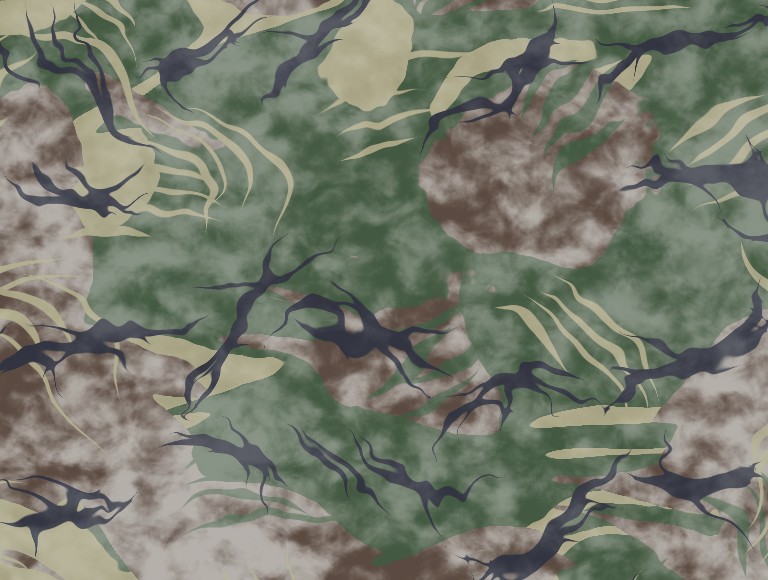
Write a WebGL 1 fragment shader that draws this pattern.

```glsl
precision highp float;
uniform vec2 u_resolution;

const vec3 SAND = vec3(0.67, 0.65, 0.52);
const vec3 GREEN = vec3(0.24, 0.33, 0.23);
const vec3 GREEN_PALE = vec3(0.42, 0.48, 0.40);
const vec3 BROWN = vec3(0.34, 0.27, 0.23);
const vec3 BROWN_PALE = vec3(0.67, 0.64, 0.61);
const vec3 INK = vec3(0.17, 0.18, 0.23);
const vec3 HAZE = vec3(0.80, 0.81, 0.81);

float hash(vec2 p) {
  vec3 q = fract(vec3(p.xyx) * 0.1031);
  q += dot(q, q.yzx + 33.33);
  return fract((q.x + q.y) * q.z);
}

float noise(vec2 p) {
  vec2 i = floor(p), f = fract(p);
  f = f * f * (3.0 - 2.0 * f);
  vec2 e = vec2(0.0, 1.0);
  return mix(mix(hash(i), hash(i + e.yx), f.x),
             mix(hash(i + e.xy), hash(i + e.yy), f.x), f.y);
}

float fbm(vec2 p) {
  float sum = 0.0, amp = 0.5;
  for (int i = 0; i < 5; i++) {
    sum += amp * noise(p);
    p = mat2(1.6, 1.2, -1.2, 1.6) * p + 7.3;
    amp *= 0.52;
  }
  return sum;
}

vec2 rotate(vec2 p, float a) {
  float c = cos(a), s = sin(a);
  return vec2(c * p.x + s * p.y, c * p.y - s * p.x);
}

vec2 wobble(vec2 p, float freq, float amount) {
  return p + amount * (vec2(noise(p * freq), noise(p * freq + 31.7)) - 0.5);
}

float smoothMin(float a, float b, float k) {
  float h = max(k - abs(a - b), 0.0) / k;
  return min(a, b) - 0.25 * h * h * k;
}

// Blobs whose rims break into brushed fingers; positive inside
float patches(vec2 p, float seed, float tilt) {
  vec2 s = rotate(wobble(p + seed, 5.0, 0.12), tilt);
  s.y += 0.3 * noise(p * 2.2 + seed);
  float body = 0.75 * noise(s * vec2(3.8, 5.8)) + 0.25 * noise(s * vec2(8.0, 13.0));
  float fingers = noise(s * vec2(4.5, 30.0)) - 0.5;
  float gate = smoothstep(0.35, 0.65, noise(p * 3.7 + seed + 40.0));
  return body - 0.5 + 0.5 * gate * fingers + 0.025 * (noise(p * 60.0) - 0.5);
}

// Bent stroke, pointed at both ends
float stroke(vec2 p, float halfLength, float halfWidth, float bend) {
  float t = p.x / halfLength;
  return abs(p.y - bend * halfLength * t * t) - halfWidth * (1.0 - t * t);
}

// One group of strokes per cell: splayed like twigs or stacked in parallel
float strokeGroups(vec2 p, float cell, float seed, float density,
                   float splay, float spacing, float width) {
  float d = 1.0;
  vec2 base = floor(p / cell);
  for (int j = -1; j <= 1; j++) for (int i = -1; i <= 1; i++) {
    vec2 id = base + vec2(float(i), float(j)) + seed;
    if (hash(id + 3.1) > density) continue;
    vec2 center = id - seed + 0.2 + 0.6 * vec2(hash(id), hash(id + 9.7));
    vec2 q = rotate(p / cell - center, 1.9 * (hash(id + 5.3) - 0.55));
    float curve = 0.8 * (hash(id + 12.9) - 0.5);
    for (int k = 0; k < 4; k++) {
      float n = float(k) - 1.5;
      float h = hash(id + 20.0 + n * 7.0), g = hash(id + 60.0 + n * 5.0);
      vec2 shift = vec2(0.45 * (g - 0.5) + 0.1 * n * splay, spacing * n);
      vec2 b = rotate(q - shift, splay * (h - 0.5));
      float s = stroke(b, mix(0.25, 0.56, g), width * mix(0.5, 1.3, h), curve + splay * (g - 0.5));
      d = smoothMin(d, s * cell, 0.01 * splay + 0.001);
    }
  }
  return d;
}

float cover(float d) {
  float edge = max(0.0012, 0.7 / u_resolution.y);
  return 1.0 - smoothstep(-edge, edge, d);
}

void main() {
  vec2 p = gl_FragCoord.xy / u_resolution.y;

  // Cloudy wear shared by every layer
  float cloud = fbm(p * 2.8 + 4.0) - 0.5;
  float mottle = fbm(wobble(p, 20.0, 0.02) * vec2(23.0, 27.0)) - 0.5;
  float wear = smoothstep(0.2, 0.8, 0.5 + 1.05 * mottle + 0.55 * cloud);
  vec3 green = mix(GREEN, GREEN_PALE, wear);
  vec3 brown = mix(BROWN, BROWN_PALE, wear);

  // Sand ground, green and brown patches
  vec3 color = SAND * (1.0 + 0.15 * mottle);
  color = mix(color, green, cover(-0.35 * (patches(p, 11.0, 0.25) + 0.11)));
  color = mix(color, brown, cover(-0.35 * (patches(p, 47.0, -0.2) - 0.01)));

  // Parallel brush marks, then branching dark twigs
  vec2 brushed = wobble(wobble(p, 7.0, 0.07), 26.0, 0.016);
  color = mix(color, green, cover(strokeGroups(brushed, 0.31, 71.0, 0.5, 0.2, 0.12, 0.035)));
  color = mix(color, SAND * (1.0 + 0.15 * mottle),
              cover(strokeGroups(brushed, 0.29, 23.0, 0.6, 0.2, 0.13, 0.028)));
  vec2 ragged = wobble(brushed, 40.0, 0.018);
  color = mix(color, INK, cover(strokeGroups(ragged, 0.26, 87.0, 0.8, 1.1, 0.04, 0.030)));

  // Pale haze over the whole cloth
  float haze = 0.04 + 0.26 * smoothstep(-0.15, 0.25, 0.5 * cloud + 0.5 * mottle);
  gl_FragColor = vec4(mix(color, HAZE, haze), 1.0);
}
```
